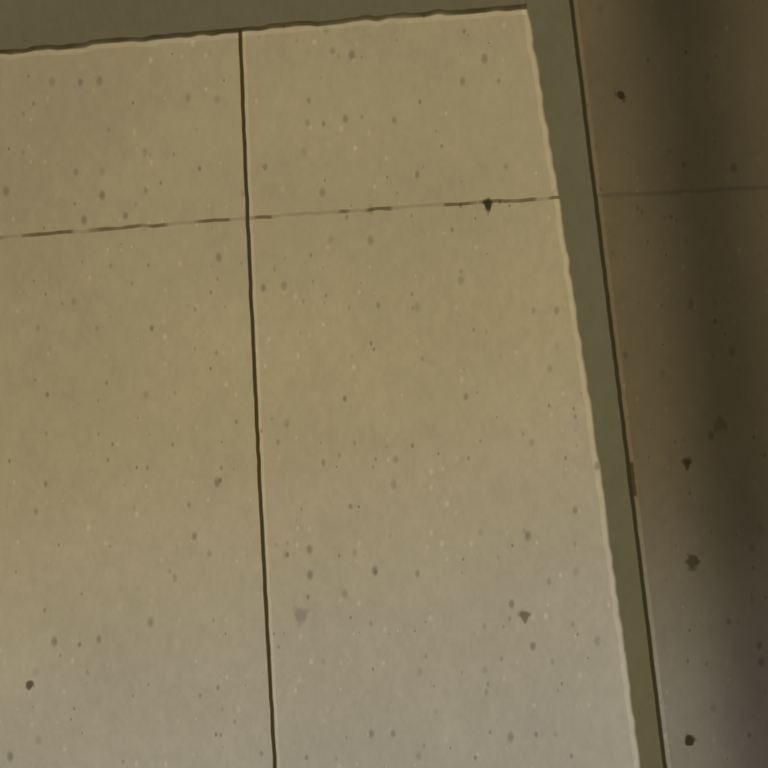
This texture is drawn by a three.js fragment shader. Its source:

```glsl
#define TILE_WARM vec3(0.590, 0.530, 0.390)
#define TILE_COOL vec3(0.585, 0.550, 0.475)
#define STRIP_COLOR vec3(0.365, 0.335, 0.235)
#define SIDE_WARM vec3(0.365, 0.315, 0.215)
#define SIDE_COOL vec3(0.455, 0.425, 0.365)
#define SEAM_COLOR vec3(0.210, 0.175, 0.095)
#define GRAIN 0.030
#define EDGE_SOFTNESS 0.0022

varying vec2 vUv;

float hash(vec2 p) {
  vec3 q = fract(vec3(p.xyx) * 0.1031);
  q += dot(q, q.yzx + 33.33);
  return fract((q.x + q.y) * q.z);
}

float noise(vec2 p) {
  vec2 i = floor(p), f = fract(p);
  f = f * f * (3.0 - 2.0 * f);
  return mix(mix(hash(i), hash(i + vec2(1, 0)), f.x),
             mix(hash(i + vec2(0, 1)), hash(i + vec2(1, 1)), f.x), f.y);
}

float fbm(vec2 p) {
  float sum = 0.0, amp = 0.5;
  for (int i = 0; i < 4; i++) {
    sum += amp * noise(p);
    p = p * 2.03 + 17.0;
    amp *= 0.5;
  }
  return sum;
}

float side(float d) { return smoothstep(-EDGE_SOFTNESS, EDGE_SOFTNESS, d); }

float line(float d, float width) {
  return 1.0 - smoothstep(width * 0.4, width * 1.5, abs(d));
}

// Soft ragged blot, slightly taller than wide
float blot(vec2 p, vec2 center, float radius) {
  vec2 d = (p - center) * vec2(1.0, 0.85);
  float ragged = radius * (0.6 + 0.8 * noise(p * 190.0));
  return 1.0 - smoothstep(ragged * 0.5, ragged * 1.4, length(d));
}

// Randomly placed specks, at most one per cell
float specks(vec2 p, float cells, float density, float seed) {
  vec2 g = p * cells, id = floor(g) + seed;
  vec2 center = 0.25 + 0.5 * vec2(hash(id + 3.1), hash(id + 8.7));
  float radius = mix(0.06, 0.17, hash(id + 5.3));
  float d = length((fract(g) - center) * vec2(1.0, 0.65));
  float strength = 0.3 + 0.7 * hash(id + 12.9);
  return step(hash(id), density) * strength * (1.0 - smoothstep(radius * 0.3, radius * 1.3, d));
}

void main() {
  vec2 p = vUv;
  float x = p.x, y = p.y;
  float wobble = (noise(p * 65.0) - 0.5) * 0.004;

  // Signed distances to the borders and seams
  float band = y - (0.932 + 0.100 * x - 0.018 * x * x) + wobble;
  float stripLeft = x - (0.833 - 0.1252 * y - 0.0228 * y * y) + wobble * 0.7;
  float stripRight = x - (0.866 - 0.1225 * y) + wobble * 0.2;
  float seamV = x - (0.358 - 0.0571 * y + 0.0103 * y * y) + wobble * 0.25;
  float seamH = y - (0.690 + 0.088 * x - 0.022 * x * x) + wobble * 0.6;

  // Main tiles: warm above, cooler toward the bottom right
  float cool = smoothstep(0.55, -0.05, y - 0.22 * (x - 0.4));
  vec3 tile = mix(TILE_WARM, TILE_COOL, cool);
  tile *= 1.0 - 0.07 * smoothstep(0.45, 1.0, y) * (1.0 - 0.5 * x);
  tile *= 1.0 - 0.05 * smoothstep(0.25, 0.0, x) * smoothstep(0.1, 0.5, y);
  tile *= 0.97 + 0.07 * fbm(p * 7.0);

  // Thin vertical joint and broken horizontal joint
  tile = mix(tile, tile * 1.12, line(seamV - 0.005, 0.002) * 0.6);
  tile = mix(tile, SEAM_COLOR, line(seamV, 0.0024) * 0.9);
  float dashes = smoothstep(0.35, 0.75, noise(vec2(x * 58.0, 4.0)));
  tile = mix(tile, SEAM_COLOR, line(seamH, 0.0024) * (0.12 + 0.42 * dashes));

  // Shaded floor on the right
  float shade = exp(-pow((stripRight - 0.135) / 0.075, 2.0));
  vec3 floorSide = mix(SIDE_WARM, SIDE_COOL, smoothstep(0.48, 0.0, y));
  floorSide *= 1.0 - 0.34 * shade;
  floorSide *= 1.0 - 0.12 * smoothstep(0.10, 0.22, stripRight);
  floorSide *= 0.94 + 0.12 * fbm(p * 9.0);
  floorSide *= 1.0 - 0.10 * line(seamH, 0.003);

  // Assemble the top band, strip and their dark edges
  vec3 strip = STRIP_COLOR * (0.97 + 0.06 * fbm(p * 12.0));
  vec3 color = tile * (1.0 + 0.07 * line(band + 0.007, 0.003));
  color = mix(color, strip * 0.99, side(band));
  float bandRim = line(band, 0.0032) * (0.45 + 0.5 * noise(p * 45.0));
  color = mix(color, SEAM_COLOR, bandRim);
  color *= 1.0 + 0.08 * line(stripLeft + 0.005, 0.003);
  color = mix(color, strip, side(stripLeft));
  color = mix(color, floorSide, side(stripRight));
  color *= 1.0 + 0.12 * line(stripRight - 0.006, 0.0025);
  color = mix(color, SEAM_COLOR * 0.85, line(stripRight, 0.0026) * 0.85);

  // Scattered specks, absent from the strip and band
  float speckled = (1.0 - side(band)) * (1.0 - side(stripLeft)) + side(stripRight);
  float darkSpecks = specks(p, 34.0, 0.16, 0.0) + specks(p + 0.013, 61.0, 0.08, 40.0);
  color *= 1.0 - 0.20 * darkSpecks * speckled;
  color *= 1.0 + 0.10 * specks(p + 0.007, 52.0, 0.12, 90.0) * speckled;

  // Larger stains and the chipped strip edge
  float stains = blot(p, vec2(0.635, 0.733), 0.0055) + blot(p, vec2(0.808, 0.876), 0.005);
  stains += blot(p, vec2(0.895, 0.397), 0.006) + blot(p, vec2(0.902, 0.268), 0.009) * 0.7;
  stains += blot(p, vec2(0.937, 0.447), 0.008) * 0.5 + blot(p, vec2(0.898, 0.036), 0.006);
  stains += blot(p, vec2(0.039, 0.108), 0.005) * 0.7 + blot(p, vec2(0.683, 0.198), 0.006) * 0.5;
  stains += blot(p, vec2(0.391, 0.200), 0.009) * 0.2;
  color = mix(color, SEAM_COLOR * 0.75, min(stains, 1.0) * 0.85);
  float chip = side(0.004 - abs(stripRight - 0.003)) * side(0.022 - abs(y - 0.376));
  color = mix(color, SEAM_COLOR, chip * 0.75);

  // Fine grain, stretched slightly upward
  float grain = noise(p * vec2(230.0, 150.0)) + noise(p * vec2(95.0, 60.0)) - 1.0;
  color *= 1.0 + GRAIN * grain;
  gl_FragColor = vec4(color, 1.0);
}
```
